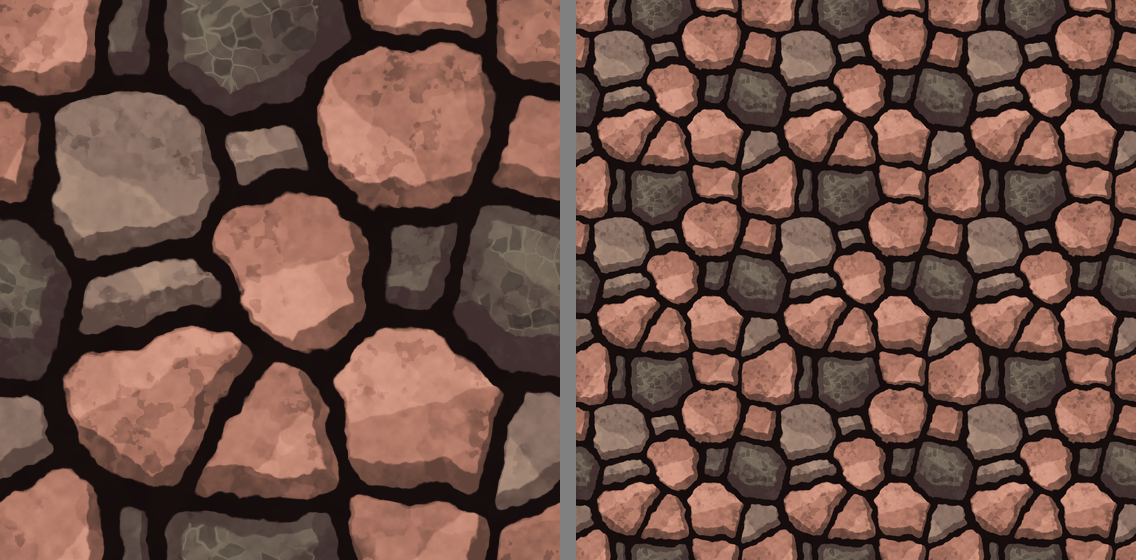
Left: one tile. Right: repeated 3 by 3.
This texture is drawn by a three.js fragment shader. Its source:

```glsl
varying vec2 vUv;

const float GRID = 4.0;
const vec2 ORIGIN = vec2(0.375, 0.375);
const vec3 MORTAR = vec3(0.08, 0.046, 0.047);
const vec2 SHADE_SIDE = vec2(0.35, -0.94);

float hash(vec2 p) {
  return fract(sin(dot(p, vec2(127.1, 311.7))) * 43758.5);
}

vec2 hash2(vec2 p) {
  return vec2(hash(p), hash(p + 31.7));
}

// Whole-number wrap; the half step keeps the division clear of rounding
vec2 wrap(vec2 cell, float period) {
  return floor(mod(cell + 0.5, period));
}

// Value noise that wraps after a whole number of cells
float noise(vec2 uv, float period, float seed) {
  vec2 p = uv * period + fract(seed * 0.618);
  vec2 i = floor(p);
  vec2 f = fract(p);
  f = f * f * (3.0 - 2.0 * f);
  vec2 a = wrap(i, period) + seed;
  vec2 b = wrap(i + 1.0, period) + seed;
  return mix(mix(hash(a), hash(vec2(b.x, a.y)), f.x),
             mix(hash(vec2(a.x, b.y)), hash(b), f.x), f.y);
}

float fbm(vec2 uv, float period, float seed) {
  float sum = 0.0;
  float amp = 0.533;
  for (int k = 0; k < 4; k++) {
    sum += amp * noise(uv, period, seed);
    period *= 2.0;
    seed += 5.0;
    amp *= 0.5;
  }
  return sum;
}

// Cellular pattern: x is the distance to a cell border, y a cell value
vec2 cellular(vec2 uv, float period) {
  vec2 p = uv * period;
  float near = 9.0, next = 9.0, value = 0.0;
  for (float y = -1.0; y <= 1.0; y++) {
    for (float x = -1.0; x <= 1.0; x++) {
      vec2 cell = floor(p) + vec2(x, y);
      vec2 id = wrap(cell, period);
      float d = length(cell + hash2(id + 5.0) - p);
      if (d < near) { next = near; near = d; value = hash(id + 9.0); }
      else next = min(next, d);
    }
  }
  return vec2(next - near, value);
}

float smoothMin(float a, float b, float k) {
  float h = max(k - abs(a - b), 0.0) / k;
  return min(a, b) - 0.25 * k * h * h;
}

vec3 ramp(vec3 shade, vec3 base, vec3 light, float t) {
  return mix(mix(shade, base, clamp(t * 2.0, 0.0, 1.0)),
             light, clamp(t * 2.0 - 1.0, 0.0, 1.0));
}

// Large and small stones alternate on a jittered grid
float isLarge(vec2 id) { return 1.0 - mod(id.x + id.y, 2.0); }

vec2 stoneCenter(vec2 cell) {
  return cell + 0.5 + 0.5 * (hash2(wrap(cell, GRID) + 3.0) - 0.5);
}

float stonePower(vec2 p, vec2 cell) {
  vec2 id = wrap(cell, GRID);
  vec2 r = p - stoneCenter(cell);
  return dot(r, r) - 0.26 * isLarge(id) - 0.14 * hash(id + 7.0);
}

void main() {
  vec2 uv = vUv + ORIGIN;
  vec2 bend = vec2(fbm(uv, 11.0, 1.0), fbm(uv, 11.0, 2.0)) - 0.5;
  vec2 chip = vec2(fbm(uv, 44.0, 3.0), fbm(uv, 44.0, 4.0)) - 0.5;
  vec2 p = uv * GRID + 0.21 * bend + 0.035 * chip;

  // Stone that owns this point
  vec2 home = floor(p);
  float power = 99.0;
  for (float y = -2.0; y <= 2.0; y++) {
    for (float x = -2.0; x <= 2.0; x++) {
      vec2 cell = floor(p) + vec2(x, y);
      float w = stonePower(p, cell);
      if (w < power) { power = w; home = cell; }
    }
  }
  vec2 id = wrap(home, GRID);
  vec2 center = stoneCenter(home);
  float rank = mod(5.0 * (floor(id.x * 0.5) + 2.0 * id.y), 8.0);
  float large = isLarge(id);
  float slate = step(5.5, rank);
  float tan_ = step(mix(2.5, 4.5, large), rank) * (1.0 - slate);

  // Outline and bevelled facets from the borders with the neighbours
  float gap = 0.047 + 0.035 * hash(id + 13.0);
  float inside = 9.0, rim = 9.0, facing = 0.0;
  for (float y = -2.0; y <= 2.0; y++) {
    for (float x = -2.0; x <= 2.0; x++) {
      vec2 offset = vec2(x, y);
      if (dot(offset, offset) < 0.5) continue;
      vec2 span = stoneCenter(home + offset) - center;
      float d = (stonePower(p, home + offset) - power) / (2.0 * length(span)) - gap;
      float side = dot(normalize(span), SHADE_SIDE);
      float width = 0.01 + 0.1 * slate * large
        + smoothstep(-0.4, 0.8, side) * (0.03 + 0.15 * hash(id * 3.0 + offset));
      inside = smoothMin(inside, d, 0.08);
      if (d - width < rim) { rim = d - width; facing = side; }
    }
  }
  float top = smoothstep(-0.008, 0.012, rim + 0.05 * (fbm(uv, 30.0, 6.0) - 0.5));

  // Painted tone: broad patches, one crease, grain and pits
  float angle = 6.283 * hash(id + 17.0);
  float crease = dot(p - center, vec2(cos(angle), sin(angle))) - 0.07;
  float patches = smoothstep(0.47, 0.52, fbm(uv, 13.0, 8.0));
  float grain = fbm(uv, 56.0, 10.0) - 0.5;
  float pits = smoothstep(0.56, 0.63, fbm(uv, 38.0, 12.0)) * smoothstep(0.45, 0.6, fbm(uv, 9.0, 14.0));
  float tone = 0.45 + 0.13 * patches + 0.29 * smoothstep(-0.01, 0.015, crease) * (0.3 + 0.7 * top)
    + 0.3 * grain + 0.3 * (fbm(uv, 7.0, 16.0) - 0.5) - 0.25 * pits;
  tone -= (1.0 - top) * (0.22 + 0.26 * smoothstep(-0.4, 0.5, facing));

  // Stone kinds: salmon, tan and veined slate
  vec3 color = ramp(vec3(0.38, 0.26, 0.22), vec3(0.67, 0.45, 0.38), vec3(0.84, 0.61, 0.525), tone);
  color = mix(color, ramp(vec3(0.36, 0.28, 0.25), vec3(0.55, 0.45, 0.40), vec3(0.69, 0.57, 0.49), tone), tan_);
  vec3 slateColor = ramp(vec3(0.25, 0.185, 0.18), vec3(0.355, 0.30, 0.27), vec3(0.48, 0.43, 0.37), tone);
  vec2 web = cellular(uv + 0.07 * bend, 28.0);
  float veins = (1.0 - smoothstep(0.02, 0.12, web.x)) * smoothstep(0.36, 0.56, fbm(uv, 10.0, 20.0));
  slateColor *= 1.0 - 0.2 * top * large * smoothstep(0.1, 0.2, web.x) * step(0.55, web.y);
  slateColor = mix(slateColor, vec3(0.55, 0.53, 0.43), 0.5 * veins * top * large);
  color = mix(color, slateColor, slate);

  vec3 ground = MORTAR * (0.9 + 0.3 * fbm(uv, 20.0, 22.0));
  gl_FragColor = vec4(mix(ground, color, smoothstep(-0.008, 0.008, inside)), 1.0);
}
```
